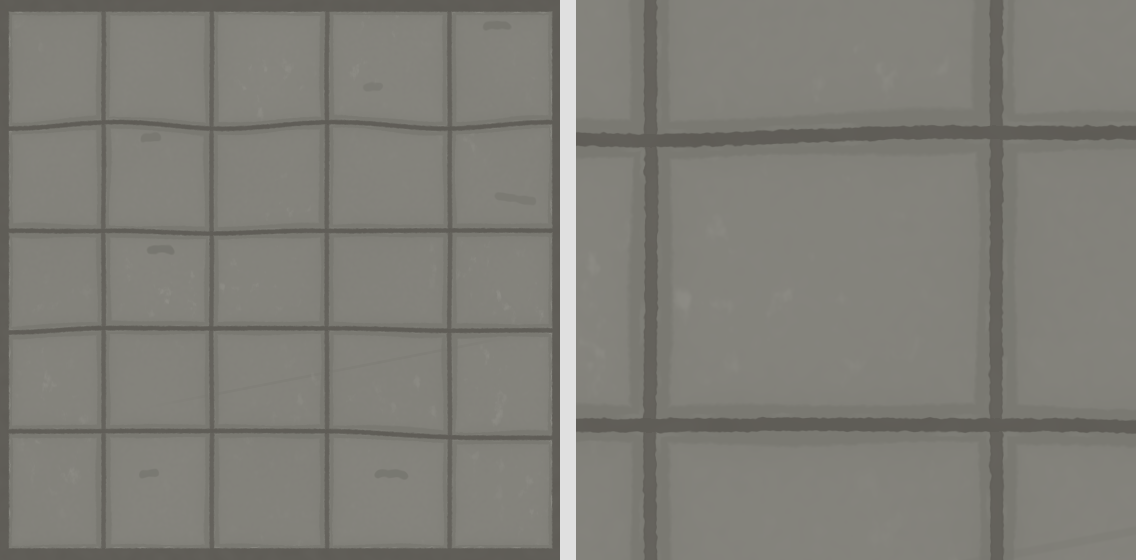
Left, the full canvas; right, a detail of the centre.
Give the GLSL for this texture, as a Shadertoy shader.

```glsl
const vec3 TILE = vec3(.518, .513, .487);
const vec3 SHADE = vec3(.47, .467, .44);
const vec3 GROUT = vec3(.375, .366, .343);

vec2 hash2(vec2 p) {
    vec3 q = fract(p.xyx * vec3(.1031, .1030, .0973));
    q += dot(q, q.yzx + 33.33);
    return fract((q.xx + q.yz) * q.zy);
}

float corner(vec2 cell, vec2 offset) {
    return dot(hash2(cell) * 2. - 1., offset);
}

// Gradient noise, about -0.7 to 0.7
float noise(vec2 p) {
    vec2 i = floor(p), f = p - i, e = vec2(1, 0);
    vec2 u = f * f * f * (f * (f * 6. - 15.) + 10.);
    return mix(mix(corner(i, f), corner(i + e, f - e), u.x),
               mix(corner(i + e.yx, f - e.yx), corner(i + 1., f - 1.), u.x), u.y);
}

float fbm(vec2 p) {
    float sum = 0., gain = .6;
    for (int i = 0; i < 4; i++) {
        sum += gain * noise(p);
        p = mat2(1.6, 1.2, -1.2, 1.6) * p + 17.;
        gain *= .55;
    }
    return sum;
}

float minOf(vec4 v) {
    return min(min(v.x, v.y), min(v.z, v.w));
}

// Heights of the four bent horizontal seams, bottom to top
vec4 seamHeights(float x) {
    float zigzag = cos(3.14159 * (x - .016) / .194);
    return vec4(.230 - .012 * smoothstep(.58, .85, x),
                .414 - .008 * smoothstep(.18, .02, x) - .004 * smoothstep(.6, .8, x),
                .588 - .005 * smoothstep(.18, 0., abs(x - .378)),
                .776 - .006 * zigzag);
}

// Darker, uneven band along one kind of edge
float edgeBand(float d, float width) {
    float band = 1. - smoothstep(width * .75, width * 1.25, d);
    return max(band * .85, .5 * exp(-max(d, 0.) / .011));
}

// Short curved brush marks, each near the top or bottom of a tile
float brushMarks(vec2 p) {
    float marks = 0.;
    for (int i = 0; i < 7; i++) {
        vec2 cell = floor(hash2(vec2(i, 7)) * 5.);
        vec2 r = hash2(vec2(i, 23));
        vec2 q = p - (cell + .5) / 5. - vec2((r.x - .5) * .07, r.y < .5 ? -.055 : .055);
        q.y += (r.x - .3) * .3 * q.x + (r.y - .3) * 12. * q.x * q.x;
        float d = length(vec2(max(abs(q.x) - .01 - .025 * r.x, 0.), q.y));
        d += .004 * noise(p * 70.);
        marks = max(marks, (.45 + .5 * r.y) * smoothstep(.009, .005, d));
    }
    return marks;
}

void mainImage(out vec4 fragColor, in vec2 fragCoord) {
    vec2 p = fragCoord / iResolution.xy;
    float pixel = 1. / iResolution.y;

    // Distances to the seams and to the outer frame
    vec4 columns = vec4(.185, .378, .584, .803), rows = seamHeights(p.x);
    float rough = .0013 * noise(p * 150.) + .0008 * noise(p * 330.);
    float bend = .002 * noise(p * 6. + 40.);
    float across = minOf(abs(columns - p.x - bend)) - .0038 + rough;
    float down = minOf(abs(rows - p.y - bend * .7)) - .0040 + rough;
    float frame = minOf(vec4(p.x - .016, .986 - p.x, p.y - .021, .979 - p.y)) + rough;
    float d = min(min(across, down), frame);

    // Tile tone, broad clouds and fine speckle
    vec2 tile = vec2(dot(step(columns, vec4(p.x)), vec4(1)),
                     dot(step(rows, vec4(p.y)), vec4(1)));
    float tone = (hash2(tile + 3.).x - .5) * .008;
    vec3 color = TILE + tone + .010 * fbm(p * 5.) + .005 * noise(p * 110.);

    // Pale scuffs gathered in patches
    float patches = smoothstep(.05, .4, noise(p * 5. + 9.) + .15 * p.x);
    float scuffs = smoothstep(.12, .42, fbm(p * vec2(42, 30)));
    color += .035 * scuffs * (.15 + patches);

    // Brush marks and one long faint scratch
    color = mix(color, SHADE - .01, brushMarks(p));
    float scratch = abs(p.y - .27 - (p.x - .25) * .194);
    color -= .014 * smoothstep(.0035, .0015, scratch)
           * smoothstep(.24, .4, p.x) * smoothstep(.92, .82, p.x);

    // Worn tile edges, with a width that changes from tile to tile
    float vary = .5 + .7 * noise(p * 9. + tile * 5.3);
    float band = max(edgeBand(across, .004 + .009 * vary),
                     edgeBand(down, .003 + .010 * vary));
    band = max(band, edgeBand(frame, .003 + .007 * vary));
    color = mix(color, SHADE, band);

    // Broken light rim where tiles are chipped, stronger at the frame
    float rim = smoothstep(.002, .0004, abs(d - .0015));
    rim *= smoothstep(-.05, .3, noise(p * 45. + 5.));
    color += rim * (frame < .006 ? .055 : .018);

    // Grout, slightly lighter in the upright seams
    vec3 grout = GROUT + .012 * noise(p * 40.);
    grout += .02 * smoothstep(.001, -.002, across) * step(0., down) * step(0., frame);
    color = mix(grout, color, smoothstep(-pixel, pixel, d));
    fragColor = vec4(color, 1);
}
```
